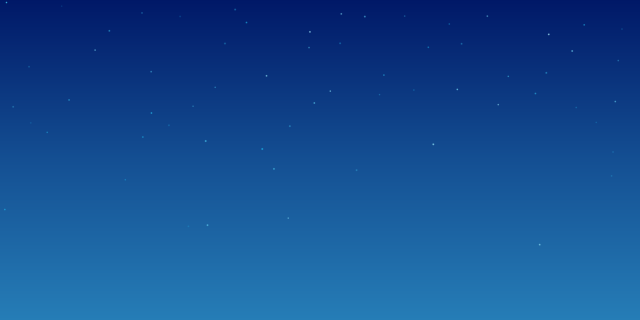
A Shadertoy shader for this background:

```glsl
const vec3 SKY_LOW  = vec3(0.148, 0.490, 0.715);
const vec3 SKY_MID  = vec3(0.078, 0.310, 0.575);
const vec3 SKY_HIGH = vec3(0.000, 0.095, 0.405);
const vec3 STAR_CYAN = vec3(0.10, 0.75, 0.95);
const vec3 STAR_PALE = vec3(0.75, 0.97, 1.00);
const float CELLS_PER_HEIGHT = 8.0;
const float STAR_DENSITY = 0.9;     // share of filled cells in the upper sky
const float STAR_FADE_LOW = 0.1;    // no stars below this height
const float STAR_FADE_HIGH = 0.8;   // full density above this height
const float STAR_RADIUS = 0.0021;   // in canvas heights
const float CELL_MARGIN = 0.05;     // keeps stars whole inside their cells

vec2 hash22(vec2 p) {
    vec3 q = fract(p.xyx * vec3(0.1031, 0.1030, 0.0973));
    q += dot(q, q.yzx + 33.33);
    return fract((q.xx + q.yz) * q.zy);
}

vec3 skyColor(float height) {
    vec3 lower = mix(SKY_LOW, SKY_MID, clamp(height * 2.0, 0.0, 1.0));
    return mix(lower, SKY_HIGH, clamp(height * 2.0 - 1.0, 0.0, 1.0));
}

// One jittered star at most per cell: rgb is its colour, a its coverage
vec4 starLayer(vec2 p, float pixel) {
    vec2 cell = floor(p * CELLS_PER_HEIGHT);
    vec2 jitter = mix(vec2(CELL_MARGIN), vec2(1.0 - CELL_MARGIN), hash22(cell + 7.0));
    vec2 center = (cell + jitter) / CELLS_PER_HEIGHT;
    vec2 chance = hash22(cell + 53.0);
    vec2 look = hash22(cell + 101.0);

    float density = STAR_DENSITY * smoothstep(STAR_FADE_LOW, STAR_FADE_HIGH, center.y);
    float radius = STAR_RADIUS * mix(0.6, 1.0, chance.y);
    float disc = 1.0 - smoothstep(radius - pixel, radius + pixel, length(p - center));
    float brightness = mix(0.25, 1.0, look.x);
    vec3 color = mix(STAR_CYAN, STAR_PALE, look.y * look.x);
    return vec4(color, disc * brightness * step(chance.x, density));
}

void mainImage(out vec4 fragColor, in vec2 fragCoord) {
    vec2 p = fragCoord / iResolution.y;
    vec4 star = starLayer(p, 1.0 / iResolution.y);
    fragColor = vec4(mix(skyColor(p.y), star.rgb, star.a), 1.0);
}
```
